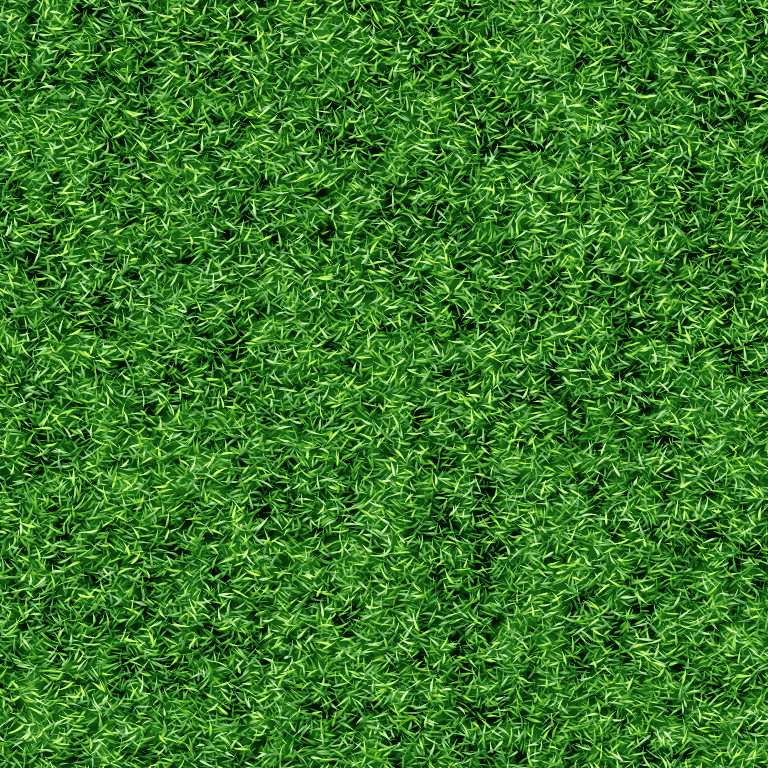
Give the GLSL for this texture, as a Shadertoy shader.

```glsl
const int LAYERS = 10;
const float CELLS = 55.0;               // blades per canvas side in each layer
const vec2 BLADE_LENGTH = vec2(0.012, 0.025);
const vec2 BLADE_HALF_WIDTH = vec2(0.0010, 0.0018);
const float MAX_BEND = 0.4;
const float ANGLE_SPREAD = 5.0;         // radians around upright
const vec2 DEPTH_TONE = vec2(0.19, 0.84);
const float BLADE_TONE_SPREAD = 0.76;
const float ROOT_TO_TIP = 0.60;
const float SIDE_LIGHT = 0.15;
const float SHADOW_STRENGTH = 0.34;
const float SHADOW_BLUR = 0.0026;
const vec2 SHADOW_OFFSET = vec2(0.0016, -0.0022);
const vec2 LIGHT_DIRECTION = vec2(-0.6, 0.8);
const float SOIL_TONE = 0.03;
const float PATCH_STRENGTH = 0.14;
const float TUFT_STRENGTH = 0.28;
const vec3 EXPOSURE = vec3(0.08, 1.64, -0.62); // constant, linear, quadratic
const vec3 YELLOW_TINT = vec3(0.04, 0.02, -0.13);
const vec3 COOL_TINT = vec3(0.04, -0.02, 0.12);

const vec3 GAP = vec3(0.0, 0.06, 0.0);
const vec3 DEEP = vec3(0.04, 0.22, 0.03);
const vec3 SHADE = vec3(0.09, 0.36, 0.07);
const vec3 LEAF = vec3(0.17, 0.49, 0.11);
const vec3 FRESH = vec3(0.32, 0.66, 0.19);
const vec3 PALE = vec3(0.40, 0.68, 0.30);
const vec3 TIP = vec3(0.54, 0.84, 0.38);
const vec3 GLINT = vec3(0.80, 0.97, 0.56);

vec4 hash4(vec3 p) {
    vec4 q = fract(p.xyzx * vec4(0.1031, 0.1030, 0.0973, 0.1099));
    q += dot(q, q.wzxy + 33.33);
    return fract((q.xxyz + q.yzzw) * q.zywx);
}

float cornerGradient(vec2 corner, vec2 offset) {
    float angle = 6.2832 * hash4(vec3(corner, 71.0)).x;
    return dot(vec2(cos(angle), sin(angle)), offset);
}

float gradientNoise(vec2 p) {
    vec2 i = floor(p), f = fract(p);
    vec2 u = f * f * f * (f * (f * 6.0 - 15.0) + 10.0);
    vec2 e = vec2(1.0, 0.0);
    float low = mix(cornerGradient(i, f), cornerGradient(i + e, f - e), u.x);
    float high = mix(cornerGradient(i + e.yx, f - e.yx), cornerGradient(i + 1.0, f - 1.0), u.x);
    return mix(low, high, u.y);
}

// Distance to a bent, tapering blade; x runs along it, y across it
float bladeDistance(vec2 p, float len, float halfWidth, float bend) {
    float t = p.x / len + 0.5;
    float across = p.y - bend * len * (t - 0.5) * (t - 0.5);
    float taper = min(1.0, 1.6 * (1.0 - t)) * smoothstep(-0.1, 0.2, t);
    return max(abs(across) - halfWidth * taper, (abs(t - 0.5) - 0.5) * len);
}

// Colour stops sit at the middle of each colour's share of the area
vec3 grassColour(float tone) {
    vec3 c = mix(GAP, DEEP, smoothstep(-0.05, 0.07, tone));
    c = mix(c, SHADE, smoothstep(0.07, 0.235, tone));
    c = mix(c, LEAF, smoothstep(0.235, 0.465, tone));
    c = mix(c, FRESH, smoothstep(0.465, 0.67, tone));
    c = mix(c, PALE, smoothstep(0.67, 0.815, tone));
    c = mix(c, TIP, smoothstep(0.815, 0.945, tone));
    return mix(c, GLINT, smoothstep(0.945, 1.13, tone));
}

void mainImage(out vec4 fragColor, in vec2 fragCoord) {
    vec2 uv = fragCoord / iResolution.y;
    float pixel = 1.0 / iResolution.y;
    float unevenness = PATCH_STRENGTH * gradientNoise(uv * 9.0)
                     + TUFT_STRENGTH * gradientNoise(uv * 34.0 + 5.0);
    float tone = SOIL_TONE;
    float yellow = 0.5;

    // Paint blades from the soil upwards
    for (int layer = 0; layer < LAYERS; layer++) {
        float depth = (float(layer) + 0.5) / float(LAYERS);
        vec2 grid = uv * CELLS + float(layer) * vec2(17.37, 9.71);
        vec2 home = floor(grid);
        for (int k = 0; k < 9; k++) {
            vec2 cell = home + vec2(k % 3, k / 3) - 1.0;
            vec4 place = hash4(vec3(cell, float(layer)));
            vec4 look = hash4(vec3(cell, float(layer) + 31.0));
            vec2 p = (grid - cell - place.xy) / CELLS;

            // Blade frame and shape
            float angle = 1.5708 + (place.z - 0.5) * ANGLE_SPREAD;
            vec2 along = vec2(cos(angle), sin(angle));
            vec2 side = vec2(-along.y, along.x);
            float len = mix(BLADE_LENGTH.x, BLADE_LENGTH.y, place.w);
            float halfWidth = mix(BLADE_HALF_WIDTH.x, BLADE_HALF_WIDTH.y, look.x);
            float bend = (look.y * 2.0 - 1.0) * MAX_BEND;
            vec2 local = vec2(dot(p, along), dot(p, side));

            // Soft shadow on the blades below
            vec2 q = p - SHADOW_OFFSET;
            float shadowGap = bladeDistance(vec2(dot(q, along), dot(q, side)), len, halfWidth, bend);
            tone *= 1.0 - SHADOW_STRENGTH * (1.0 - smoothstep(0.0, SHADOW_BLUR, shadowGap));

            // Lit blade, brighter towards its tip
            float cover = clamp(0.5 - bladeDistance(local, len, halfWidth, bend) / pixel, 0.0, 1.0);
            float t = clamp(local.x / len + 0.5, 0.0, 1.0);
            float bladeTone = mix(DEPTH_TONE.x, DEPTH_TONE.y, depth)
                + (look.z - 0.5) * BLADE_TONE_SPREAD + (t - 0.5) * ROOT_TO_TIP
                + SIDE_LIGHT * dot(side, LIGHT_DIRECTION) * clamp(local.y / halfWidth, -1.0, 1.0);
            tone = mix(tone, bladeTone, cover);
            yellow = mix(yellow, look.w, cover);
        }
    }

    // Exposure curve lifts the middle tones and keeps the gaps dark
    tone = min(tone + unevenness, 1.2);
    tone = EXPOSURE.x + tone * (EXPOSURE.y + tone * EXPOSURE.z);
    vec3 tint = mix(COOL_TINT, YELLOW_TINT, smoothstep(0.2, 0.8, yellow));
    vec3 colour = grassColour(tone) + tint * smoothstep(0.4, 0.9, tone);
    fragColor = vec4(clamp(colour, 0.0, 1.0), 1.0);
}
```
